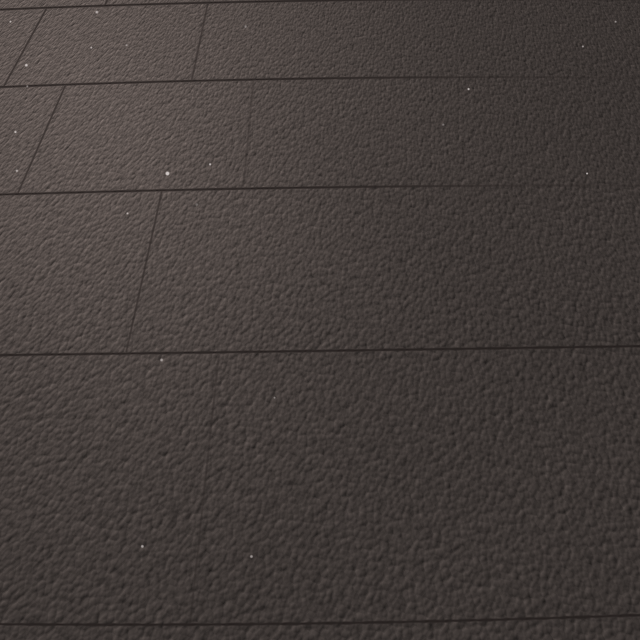
Reproduce this texture procedurally as a WebGL 1 fragment shader.

```glsl
precision highp float;
// Dark stone paving seen in perspective: rows of long slabs in a staggered bond.
// Each point is projected to the ground plane for the joints; cellular noise is
// embossed for the rough grain, lit from the upper left, with scattered glints.
uniform vec2 u_resolution;

const float HORIZON = -0.729;     // height of the vanishing line, y down
const float VANISH_X = 0.479;     // where the cross joints converge
const float ROW_SCALE = 5.109;    // row depth in the projection
const float SLAB_LENGTH = 0.345;
const vec3 STONE_TINT = vec3(1.11, 1.0, 0.955);
const vec3 JOINT_COLOR = vec3(0.125, 0.105, 0.10);
const vec3 GLINT_COLOR = vec3(0.82, 0.79, 0.78);

float hash(vec2 p) {
  return fract(sin(dot(p, vec2(127.1, 311.7))) * 43758.5453);
}

vec2 hash2(vec2 p) {
  return vec2(hash(p), hash(p + 57.3));
}

// Rounded grains of uneven height: one per jittered cell
float grains(vec2 p) {
  vec2 cell = floor(p);
  float nearest = 2.0;
  for (int j = -1; j <= 1; j++) {
    for (int i = -1; i <= 1; i++) {
      vec2 c = cell + vec2(float(i), float(j));
      vec2 d = c + hash2(c) - p;
      nearest = min(nearest, dot(d, d) + 0.4 * hash(c + 23.7));
    }
  }
  return 1.0 - nearest;
}

// Slope of the grains toward the light
float emboss(vec2 p, vec2 toLight) {
  return grains(p - toLight) - grains(p + toLight);
}

// Turn and stretch, so that the grains lie as steep slanted flakes
vec2 flakeSpace(vec2 p) {
  vec2 lengthwise = vec2(0.5, -0.866);
  vec2 crosswise = vec2(0.866, 0.5);
  return vec2(0.82 * dot(p, lengthwise), 1.05 * dot(p, crosswise));
}

// Broad uneven staining from layered sines
float stains(vec2 p) {
  float a = sin(p.x * 9.0 + 2.0 * sin(p.y * 7.0 + 1.0));
  float b = sin(p.y * 17.0 + 2.0 * sin(p.x * 13.0 + 2.0));
  return 0.5 * (a + b);
}

float line(float dist, float halfWidth, float soft) {
  return 1.0 - smoothstep(max(halfWidth - soft, 0.0), halfWidth + soft, dist);
}

// Distance to the nearest whole number
float toWhole(float x) {
  return abs(fract(x + 0.5) - 0.5);
}

// Sparse bright crystals, brightness 0 to 1
float glints(vec2 p, float cells, float density, float soft) {
  vec2 cell = floor(p * cells);
  vec2 centre = (cell + 0.2 + 0.6 * hash2(cell + 9.0)) / cells;
  float size = mix(0.0012, 0.0030, pow(hash(cell + 31.0), 3.0));
  float present = step(hash(cell + 4.0), density);
  float strength = mix(0.3, 1.0, hash(cell + 17.0));
  return present * strength * line(length(p - centre), size, soft);
}

void main() {
  vec2 p = gl_FragCoord.xy / u_resolution;
  p.y = 1.0 - p.y;
  float soft = max(0.0019, 0.9 / min(u_resolution.x, u_resolution.y));

  // Slight tilt and lens bend, then projection to the ground
  float side = p.x - 0.5;
  float bend = mix(0.028, -0.024, smoothstep(0.0, 1.0, p.y));
  float y = p.y + 0.0143 * side - bend * side * side;
  float depth = y - HORIZON;
  float across = (p.x - VANISH_X) / depth;
  float along = ROW_SCALE / depth - 3.0;

  // Slab layout: alternate rows shift by a third, with a slow drift
  float row = floor(along);
  float shift = 0.107 - 0.005 * row + 0.119 * mod(row, 2.0);
  float column = (across + shift) / SLAB_LENGTH;

  // Light pool and faint staining
  vec2 q = (p - vec2(0.1, 0.1)) / vec2(0.45, 0.55);
  float glow = exp(-dot(q, q));
  float tone = (0.209 + 0.133 * glow) * (1.0 + 0.012 * stains(p));

  // Rough grain and mineral speckle, growing toward the viewer
  vec2 ground = flakeSpace(vec2(across, log(depth)));
  vec2 toLight = vec2(0.08, -0.27);
  float grain = emboss(ground * 155.0, toLight);
  grain += emboss(ground * 230.0 + 40.0, toLight);
  grain += 0.8 * (grains(ground * 185.0 + 90.0) - 0.68);
  tone *= 1.0 + mix(0.23, 0.29, p.y) * grain;
  vec3 color = tone * STONE_TINT;

  // Joints, ragged and fainter away from the light
  float ragged = clamp(0.85 + 0.25 * grain, 0.5, 1.0);
  float wobble = 0.0008 * sin(p.x * 61.0 + row * 2.0 + 2.0 * sin(p.x * 143.0));
  float rowDist = toWhole(along + wobble) * depth * depth / ROW_SCALE;
  float rowFade = 1.0 - 0.8 * smoothstep(0.4, 0.95, p.x) * (1.0 - smoothstep(0.3, 0.55, p.y));
  float rowJoint = line(rowDist, mix(0.0010, 0.0019, p.y), soft) * rowFade;
  float endDist = toWhole(column) * SLAB_LENGTH * depth;
  float endFade = 0.7 * (1.0 - smoothstep(0.2, 0.55, p.x)) * (1.0 - 0.55 * p.y);
  float endJoint = line(endDist, 0.0011, soft) * endFade * step(0.0, row);
  color = mix(color, JOINT_COLOR, ragged * max(0.9 * rowJoint, endJoint));

  // Glints gather in the lit area
  float sparkle = glints(p, 17.0, 0.01 + 0.26 * glow, soft * 0.8);
  color = mix(color, GLINT_COLOR, sparkle);

  gl_FragColor = vec4(color, 1.0);
}
```
